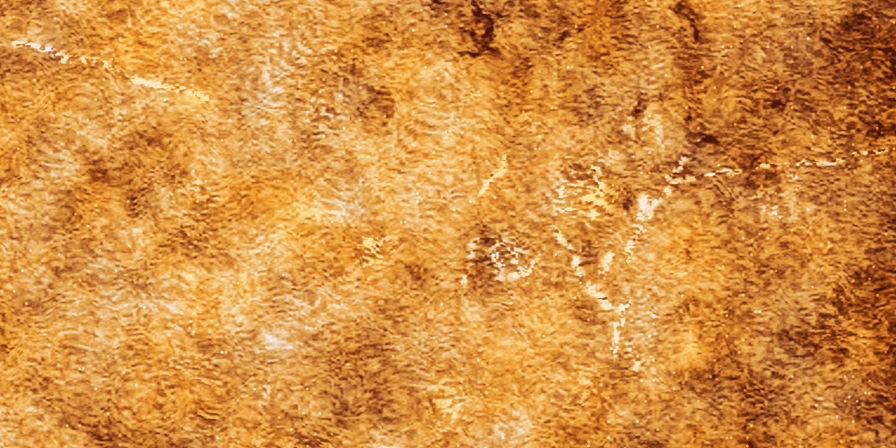
This texture is drawn by a Shadertoy shader. Its source:

```glsl
// Weathered golden rust: layered noise builds a tone, which a ramp turns into
// colours from dark brown to pale gold. Stains, worn flakes, broken scratches
// and tiny dust specks are laid over a fine, slightly flattened grain.

float hash(vec2 p) {
    return fract(sin(dot(p, vec2(127.1, 311.7))) * 43758.55);
}

// Value noise centred on zero
float noise(vec2 p) {
    vec2 i = floor(p), f = fract(p);
    f = f * f * (3.0 - 2.0 * f);
    float low = mix(hash(i), hash(i + vec2(1, 0)), f.x);
    float high = mix(hash(i + vec2(0, 1)), hash(i + vec2(1, 1)), f.x);
    return mix(low, high, f.y) - 0.5;
}

float fbm(vec2 p) {
    float sum = 0.0, amp = 0.5;
    for (int i = 0; i < 5; i++) {
        sum += amp * noise(p);
        p = mat2(1.6, 1.2, -1.2, 1.6) * p + 17.3;
        amp *= 0.5;
    }
    return sum;
}

float segmentDist(vec2 p, vec2 a, vec2 b) {
    vec2 ab = b - a;
    return length(p - a - ab * clamp(dot(p - a, ab) / dot(ab, ab), 0.0, 1.0));
}

float line(vec2 p, vec2 a, vec2 b, float width) {
    return 1.0 - smoothstep(0.2 * width, width, segmentDist(p, a, b));
}

float ramp(float a, float b, float t) {
    return clamp((t - a) / (b - a), 0.0, 1.0);
}

vec3 rustColor(float tone) {
    vec3 c = vec3(0.28, 0.09, 0.03);
    c = mix(c, vec3(0.55, 0.25, 0.09), ramp(-2.9, -1.64, tone));
    c = mix(c, vec3(0.71, 0.39, 0.15), ramp(-1.64, -0.88, tone));
    c = mix(c, vec3(0.82, 0.51, 0.20), ramp(-0.88, -0.2, tone));
    c = mix(c, vec3(0.89, 0.61, 0.23), ramp(-0.2, 0.48, tone));
    c = mix(c, vec3(0.93, 0.69, 0.35), ramp(0.48, 1.2, tone));
    c = mix(c, vec3(0.95, 0.79, 0.54), ramp(1.2, 2.05, tone));
    return mix(c, vec3(0.99, 0.91, 0.76), ramp(2.05, 3.2, tone));
}

// Dark blotches, gathered towards the upper right
float stains(vec2 p) {
    float mask = 0.8 * (1.0 - smoothstep(0.005, 0.035, segmentDist(p, vec2(1.07, 1.02), vec2(1.065, 0.87))));
    for (int i = 0; i < 16; i++) {
        float k = float(i);
        float hx = hash(vec2(k, 1.7)), hy = hash(vec2(k, 5.3));
        vec2 center = vec2(2.0 - 1.2 * hx * hx, 1.0 - 0.65 * hy * hy);
        float radius = mix(0.02, 0.065, hash(vec2(k, 9.1)));
        float d = length((p - center) * vec2(1.0, 1.2));
        mask = max(mask, 0.75 * (1.0 - smoothstep(0.1 * radius, radius, d)));
    }
    return mask;
}

// Two long scratches and a cluster of short steep ones
float scratches(vec2 p) {
    float mask = line(p, vec2(0.04, 0.91), vec2(0.46, 0.78), 0.011);
    mask = max(mask, line(p, vec2(1.5, 0.595), vec2(2.02, 0.67), 0.009));
    for (int i = 0; i < 10; i++) {
        float k = float(i) + 30.0;
        vec2 center = vec2(1.02, 0.22) + vec2(0.5, 0.42) * vec2(hash(vec2(k, 2.1)), hash(vec2(k, 6.4)));
        float angle = mix(0.9, 2.3, hash(vec2(k, 3.8)));
        vec2 reach = mix(0.04, 0.12, hash(vec2(k, 8.2))) * vec2(cos(angle), sin(angle));
        mask = max(mask, 0.85 * line(p, center - reach, center + reach, 0.014));
    }
    return mask;
}

void mainImage(out vec4 fragColor, in vec2 fragCoord) {
    vec2 p = fragCoord / iResolution.y;
    vec2 wobble = vec2(fbm(p * 14.0), fbm(p * 14.0 + 40.0));

    // Broad light and dark areas with mottling
    vec2 glow = (p - vec2(0.65, 0.6)) * vec2(1.5, 2.0);
    float tone = 0.7 * exp(-dot(glow, glow)) - 1.15 * smoothstep(1.3, 2.0, p.x) - 0.12;
    tone += 2.9 * fbm(p * 3.0 + 5.0) + 3.8 * fbm(p * 13.0 + 60.0);

    // Fine grain, lit from above
    vec2 q = p * vec2(95.0, 140.0) + 6.0 * wobble;
    float grain = noise(q);
    float fine = noise(p * vec2(190.0, 240.0) + 90.0);
    tone += 2.0 * grain + 1.3 * fine + 0.9 * (grain - noise(q + vec2(0.2, 0.8)));

    // Stains, then pale worn flakes near the middle
    tone -= 2.4 * stains(p + 0.26 * wobble);
    vec2 worn = (p - vec2(1.05, 0.5)) * vec2(1.3, 1.9);
    float patches = smoothstep(0.06, 0.25, fbm(p * 7.0 + 23.0)) * exp(-dot(worn, worn));
    tone += 2.0 * patches * smoothstep(-0.05, 0.3, grain + 0.5 * fine);

    // Scratches broken up by the grain
    float broken = smoothstep(-0.2, 0.25, grain + 0.5 * fine + 0.7 * noise(p * 28.0));
    tone += 2.9 * scratches(p + 0.04 * wobble) * broken;

    // Sparse dust, more of it on the right
    vec2 cell = floor(p * 110.0);
    float dustChance = mix(0.004, 0.018, smoothstep(0.8, 1.8, p.x));
    float speck = 1.0 - smoothstep(0.15, 0.5, length(fract(p * 110.0) - 0.5));
    tone += 2.3 * speck * step(hash(cell + 3.0), dustChance);

    // Blotches of warmer and paler hue
    vec3 color = rustColor(tone);
    color *= 1.0 + fbm(p * 9.0 + 77.0) * vec3(0.1, -0.1, -1.0);
    fragColor = vec4(clamp(color, 0.0, 1.0), 1.0);
}
```
